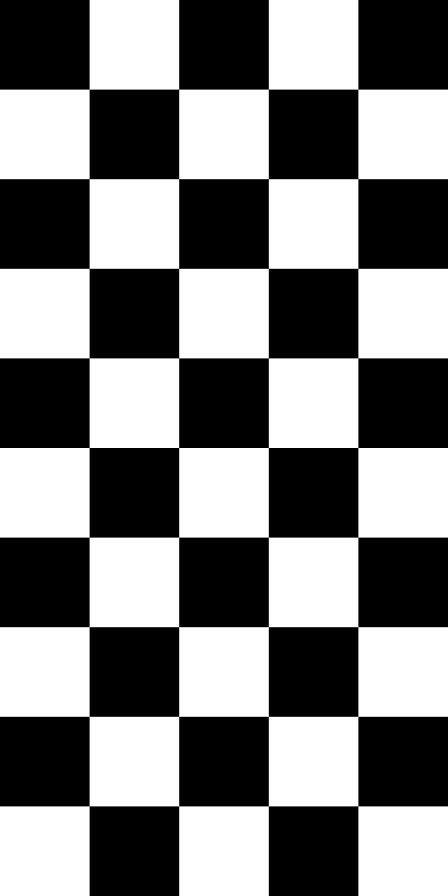
Reproduce this pattern procedurally as a WebGL 2 fragment shader.

```glsl
#version 300 es
precision highp float;

uniform vec2 u_resolution;
out vec4 fragColor;

const vec2 CELL_COUNT = vec2(5.0, 10.0);
const vec3 BLACK = vec3(0.0);
const vec3 WHITE = vec3(1.0);

// Running integral of a square wave: +1 on even cells, -1 on odd cells
vec2 squareWaveIntegral(vec2 p) {
    return 1.0 - abs(mod(p, 2.0) - 1.0);
}

// Square wave averaged over a box of the given width
vec2 smoothSquareWave(vec2 p, vec2 width) {
    vec2 halfWidth = 0.5 * width;
    return (squareWaveIntegral(p + halfWidth) - squareWaveIntegral(p - halfWidth)) / width;
}

// Light coverage of the checkerboard: 1 in the cell at the origin
float checkerboard(vec2 p, vec2 width) {
    vec2 wave = smoothSquareWave(p, width);
    return clamp(0.5 + 0.5 * wave.x * wave.y, 0.0, 1.0);
}

void main() {
    // Canvas position and pixel footprint, measured in cells
    vec2 cellsPerPixel = CELL_COUNT / u_resolution;
    vec2 cellPosition = gl_FragCoord.xy * cellsPerPixel;

    float light = checkerboard(cellPosition, cellsPerPixel);
    fragColor = vec4(mix(BLACK, WHITE, light), 1.0);
}
```
